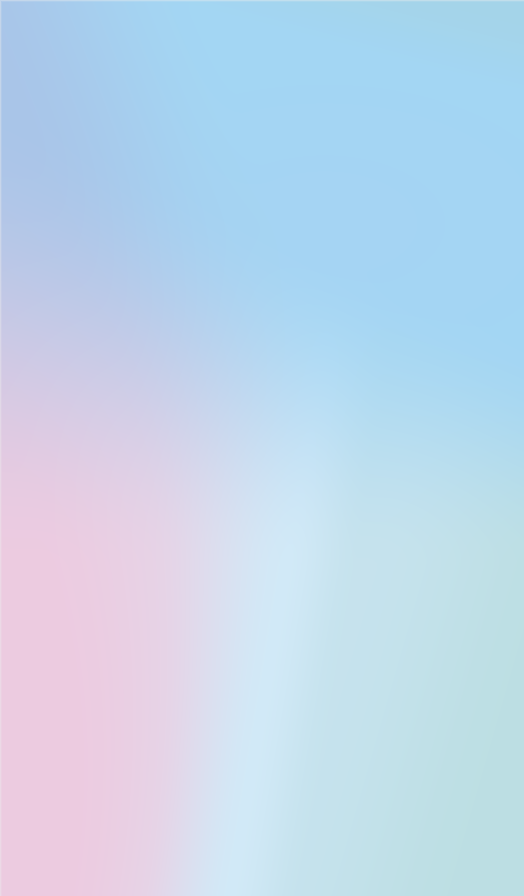
Reproduce this background procedurally as a Shadertoy shader.

```glsl
// Soft pastel mesh gradient: blue sky melting into pink, an icy ridge and pale teal.

const vec3 PERIWINKLE = vec3(0.662, 0.771, 0.910);
const vec3 SKY        = vec3(0.640, 0.838, 0.953);
const vec3 DEEP_SKY   = vec3(0.652, 0.824, 0.950);
const vec3 AQUA       = vec3(0.642, 0.832, 0.915);
const vec3 PINK       = vec3(0.925, 0.797, 0.880);
const vec3 LILAC      = vec3(0.895, 0.838, 0.910);
const vec3 ICE        = vec3(0.820, 0.914, 0.968);
const vec3 MIST       = vec3(0.775, 0.888, 0.930);
const vec3 TEAL       = vec3(0.738, 0.872, 0.890);

// Smoothly moves from one colour to another while t goes from a to b.
vec3 blend(vec3 from, vec3 to, float a, float b, float t) {
    return mix(from, to, smoothstep(a, b, t));
}

// Soft elliptical glow, 1 at its centre.
float glow(vec2 p, vec2 centre, vec2 radius) {
    vec2 q = (p - centre) / radius;
    return exp(-dot(q, q));
}

// Blue field: periwinkle on the left, aqua in the upper right corner.
vec3 upperField(vec2 p) {
    float slant = p.x - 0.7 * (1.0 - p.y);
    vec3 color = blend(PERIWINKLE, SKY, -0.08, 0.38, slant);
    color = mix(color, DEEP_SKY, 0.6 * glow(p, vec2(0.62, 0.75), vec2(0.30, 0.10)));
    float corner = p.y - 1.0 + 0.15 * (p.x - 0.45);
    return blend(color, AQUA, -0.03, 0.06, corner);
}

// Pink to teal, divided by a bright ridge that leans right.
vec3 lowerField(vec2 p) {
    float d = p.x - (0.435 + 0.29 * p.y);
    // The left slope of the ridge spreads out with height
    float left = d / (1.0 + 3.5 * p.y * p.y);
    vec3 color = blend(PINK, LILAC, -0.31, -0.08, left);
    color = blend(color, ICE, -0.17, 0.01, left);
    color = blend(color, MIST, 0.0, 0.14, d);
    return blend(color, TEAL, 0.08, 0.46, d - 0.2 * p.y);
}

void mainImage(out vec4 fragColor, in vec2 fragCoord) {
    vec2 p = fragCoord / iResolution.xy;

    // The fields merge over a band that is taller on the left
    float blueAmount = smoothstep(0.365, 0.89 - 0.27 * p.x, p.y);
    vec3 color = mix(lowerField(p), upperField(p), blueAmount);

    // Hairline pale rim on the left and top
    float aspect = iResolution.y / iResolution.x;
    float rimDistance = min(p.x, (1.0 - p.y) * aspect);
    color = mix(color, vec3(0.93), 0.4 * (1.0 - smoothstep(0.001, 0.004, rimDistance)));

    fragColor = vec4(color, 1.0);
}
```
